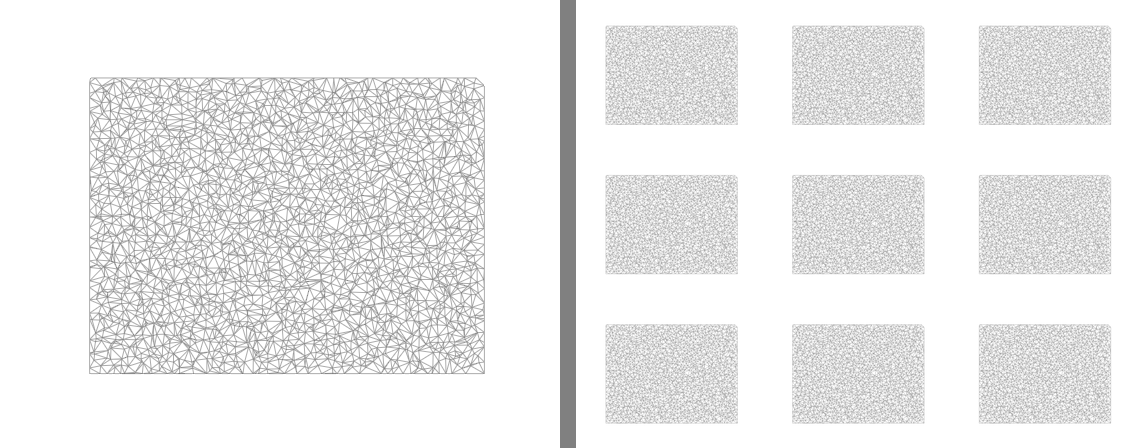
Left, the tile; right, the same tile 3 across and 3 down.
Give the GLSL for this pattern, as a Shadertoy shader.

```glsl
// Draws a fine grey Delaunay mesh of scattered points in a box on white paper.

const vec2 BOX_LOW = vec2(0.160, 0.166);
const vec2 BOX_HIGH = vec2(0.865, 0.826);
const vec2 CELLS = vec2(60.0, 45.0);
const vec3 PAPER = vec3(1.0);
const vec3 INK = vec3(0.36);
const float LINE_WIDTH = 0.078;  // in cells
const float SCATTER = 1.7;       // in cells
const float FAR = 300.0;         // size of the enclosing start triangle
const int REACH = 3;
const int MAX_POINTS = 49;

vec2 hash22(vec2 p) {
    vec3 q = fract(p.xyx * vec3(0.1031, 0.1030, 0.0973));
    q += dot(q, q.yzx + 33.33);
    return fract((q.xx + q.yz) * q.zy);
}

float cross2(vec2 a, vec2 b) {
    return a.x * b.y - a.y * b.x;
}

// One mesh point per cell; every second border cell pins its point to the rim.
vec2 meshPoint(vec2 cell, vec2 cells) {
    vec2 point = cell + 0.5 + SCATTER * (hash22(cell + 7.0) - 0.5);
    vec2 pinned = mod(cell.yx, 2.0);
    vec2 atLow = pinned * (1.0 - step(0.5, cell));
    vec2 atHigh = pinned * step(cells - 1.5, cell);
    point = mix(point, vec2(0.0), atLow);
    point = mix(point, cells, atHigh);
    return clamp(point, vec2(0.0), cells);
}

vec2 circumcenter(vec2 a, vec2 b, vec2 c) {
    vec2 ab = b - a, ac = c - a;
    float area = max(cross2(ab, ac), 1e-6);
    float hb = dot(b, b) - dot(a, a);
    float hc = dot(c, c) - dot(a, a);
    return 0.5 * vec2(hb * ac.y - hc * ab.y, hc * ab.x - hb * ac.x) / area;
}

// Power of a point relative to a circle centre, up to a constant.
float circlePower(vec2 p, vec2 center) {
    return dot(p, p - 2.0 * center);
}

// Coverage of the segment a-b at the origin, softened over one pixel.
float edgeInk(vec2 a, vec2 b, float width, float pixel) {
    if (max(dot(a, a), dot(b, b)) > 0.1 * FAR * FAR) return 0.0;
    vec2 ab = b - a;
    float t = clamp(-dot(a, ab) / max(dot(ab, ab), 1e-6), 0.0, 1.0);
    float core = max(0.5 * (width - pixel), 0.0);
    float fade = clamp(1.0 - (length(a + t * ab) - core) / pixel, 0.0, 1.0);
    return min(width / pixel, 1.0) * fade;
}

// Finds the Delaunay triangle around p and returns the ink of its edges.
float meshInk(vec2 p, vec2 cells, float width, float pixel) {
    // Collect nearby points relative to p.
    vec2 points[MAX_POINTS];
    int count = 0;
    for (int y = -REACH; y <= REACH; y++) {
        for (int x = -REACH; x <= REACH; x++) {
            vec2 cell = floor(p) + vec2(x, y);
            if (any(lessThan(cell, vec2(0.0))) ||
                any(greaterThanEqual(cell, cells))) continue;
            points[count] = meshPoint(cell, cells) - p;
            count++;
        }
    }

    // Shrink a huge triangle around the origin until its circle is empty.
    vec2 a = FAR * vec2(-0.866, -0.5);
    vec2 b = FAR * vec2(0.866, -0.5);
    vec2 c = FAR * vec2(0.0, 1.0);
    for (int pass = 0; pass < 20; pass++) {
        vec2 center = circumcenter(a, b, c);
        float lowest = circlePower(a, center) - 1e-4;
        vec2 d = a;
        bool found = false;
        for (int i = 0; i < count; i++) {
            float power = circlePower(points[i], center);
            if (power < lowest) {
                lowest = power;
                d = points[i];
                found = true;
            }
        }
        if (!found) break;
        // Swap the corner that keeps the origin inside.
        float da = cross2(d, a), db = cross2(d, b), dc = cross2(d, c);
        if (da >= 0.0 && db <= 0.0) c = d;
        else if (db >= 0.0 && dc <= 0.0) a = d;
        else b = d;
    }

    float clear = (1.0 - edgeInk(a, b, width, pixel))
                * (1.0 - edgeInk(b, c, width, pixel))
                * (1.0 - edgeInk(c, a, width, pixel));
    return 1.0 - clear;
}

void mainImage(out vec4 fragColor, in vec2 fragCoord) {
    vec2 uv = fragCoord / iResolution.xy;
    vec2 boxSize = BOX_HIGH - BOX_LOW;
    vec2 p = (uv - BOX_LOW) / boxSize * CELLS;
    float pixel = CELLS.x / (boxSize.x * iResolution.x);

    // The blank margin on all sides lets the sheet tile without a seam.
    vec2 outside = max(-p, p - CELLS);
    float ink = 0.0;
    if (max(outside.x, outside.y) < 1.0) {
        ink = meshInk(p, CELLS, LINE_WIDTH, pixel);
    }
    fragColor = vec4(mix(PAPER, INK, ink), 1.0);
}
```
